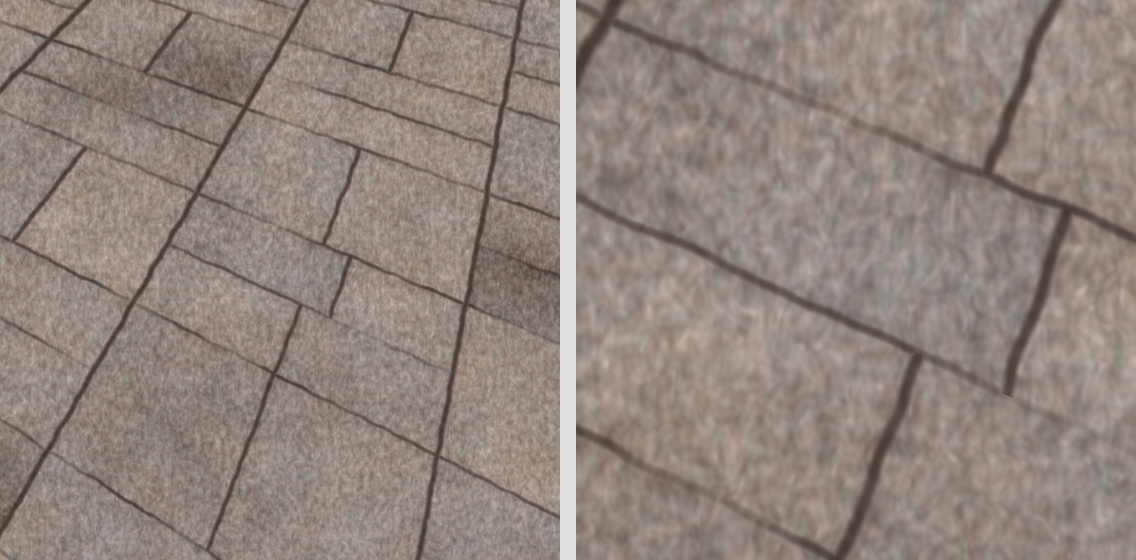
Left, the full canvas; right, a detail of the centre.
A Shadertoy shader for this texture:

```glsl
float hash(vec2 p) {
    vec3 q = fract(p.xyx * vec3(0.1031, 0.103, 0.0973));
    q += dot(q, q.yzx + 33.33);
    return fract((q.x + q.y) * q.z);
}

float cornerSlope(vec2 corner, vec2 offset) {
    float angle = 6.2832 * hash(corner);
    return dot(vec2(cos(angle), sin(angle)), offset);
}

// Gradient noise, centred on zero
float noise(vec2 p) {
    vec2 i = floor(p), f = fract(p), e = vec2(0, 1);
    vec2 s = f * f * f * (f * (f * 6.0 - 15.0) + 10.0);
    return mix(mix(cornerSlope(i, f), cornerSlope(i + e.yx, f - e.yx), s.x),
               mix(cornerSlope(i + e, f - e), cornerSlope(i + 1.0, f - 1.0), s.x), s.y);
}

float groove(float dist, float halfWidth) {
    return 1.0 - smoothstep(halfWidth * 0.2, halfWidth * 1.3 + 0.7 / iResolution.y, dist);
}

void mainImage(out vec4 fragColor, in vec2 fragCoord) {
    vec2 p = fragCoord / iResolution.xy;

    // Perspective from the ground plane to the canvas, with slightly wavy joints
    mat3 groundToCanvas = mat3(0.4146, -0.3046, -0.1644,
                               0.4944, 0.8779, 0.4417,
                               0.238, 0.46, 1.0);
    vec2 wavy = p + 0.0035 * vec2(noise(p * 32.0), noise(p * 32.0 + 40.0));
    vec3 ground = inverse(groundToCanvas) * vec3(wavy, 1.0);
    vec2 uv = ground.xy / ground.z * vec2(1, 3);
    vec2 dx = dFdx(uv), dy = dFdy(uv);
    vec2 perUnit = sqrt(dx * dx + dy * dy) * iResolution.y;
    if (uv.x < 0.0) uv.x /= 1.05;

    // Alternate cells: two long courses, or two slabs side by side
    vec2 cell = floor(uv), f = fract(uv);
    bool courses = mod(cell.x + cell.y, 2.0) < 0.5;
    bool broken = !courses || cell == vec2(0);
    float course = courses ? step(0.5, f.y) : 0.0;
    float split = 0.51 + 0.1 * course;
    float side = broken ? step(split, f.x) : 0.0;

    // Canvas distances to the joints
    vec2 border = min(f, 1.0 - f) / perUnit;
    float courseDist = courses ? abs(f.y - 0.5) / perUnit.y : 1.0;
    float splitDist = broken ? abs(f.x - split) / perUnit.x : 1.0;

    // Slab colour with broad weathering
    float slabTone = hash(cell * 7.3 + vec2(course, side) * 3.1 + 50.0) - 0.5;
    vec3 color = vec3(0.59, 0.54, 0.51) + 0.035 * slabTone;
    color += 0.05 * noise(p * 5.0 + 9.0) + 0.05 * noise(p * 14.0);
    color += vec3(1, 0, -1) * (0.015 * slabTone + 0.02 * noise(p * 9.0 + 20.0));

    // Dark stains kept within their slabs: centre, radius, depth
    vec4 stains[5] = vec4[5](vec4(-0.2, 2.3, 0.35, 0.13), vec4(1.2, 1.4, 0.4, 0.13),
                             vec4(-0.2, -1.6, 0.5, 0.2), vec4(0.2, -0.6, 0.35, 0.05),
                             vec4(-0.5, 1.75, 0.35, 0.08));
    for (int i = 0; i < 5; i++) {
        vec2 d = (uv - stains[i].xy) / stains[i].z;
        if (floor(stains[i].xy) == cell) color -= stains[i].w * exp(-dot(d, d));
    }

    // Stone grain, coarse to fine, with tinted flecks
    vec2 g = p * vec2(1.15, 0.8);
    g += 0.004 * vec2(noise(p * 40.0 + 5.0), noise(p * 40.0 + 70.0));
    float grain = 0.07 * noise(g * 48.0) + 0.12 * noise(g * 95.0 + 3.0) + 0.08 * noise(g * 190.0);
    color += grain + vec3(0.03, -0.01, -0.02) * noise(g * 80.0 + 31.0);
    color += 0.07 * smoothstep(0.25, 0.6, noise(g * 110.0 + 60.0));

    // Joints: soft grime, then worn grooves
    float wear = smoothstep(-0.35, 0.35, noise(p * 7.0 + 13.0));
    float nearest = min(min(border.x, border.y), min(courseDist, splitDist));
    color -= 0.05 * exp(-nearest * 130.0) * (0.4 + wear);
    float dark = 0.92 * groove(border.x, 0.0052);
    dark = max(dark, 0.85 * groove(splitDist, 0.0043));
    dark = max(dark, (0.3 + 0.5 * wear) * groove(border.y, 0.0032));
    dark = max(dark, (0.15 + 0.5 * wear) * groove(courseDist, 0.003));
    color = mix(color, vec3(0.27, 0.22, 0.2) + 0.3 * grain, dark);

    fragColor = vec4(clamp(color, 0.0, 1.0), 1.0);
}
```
